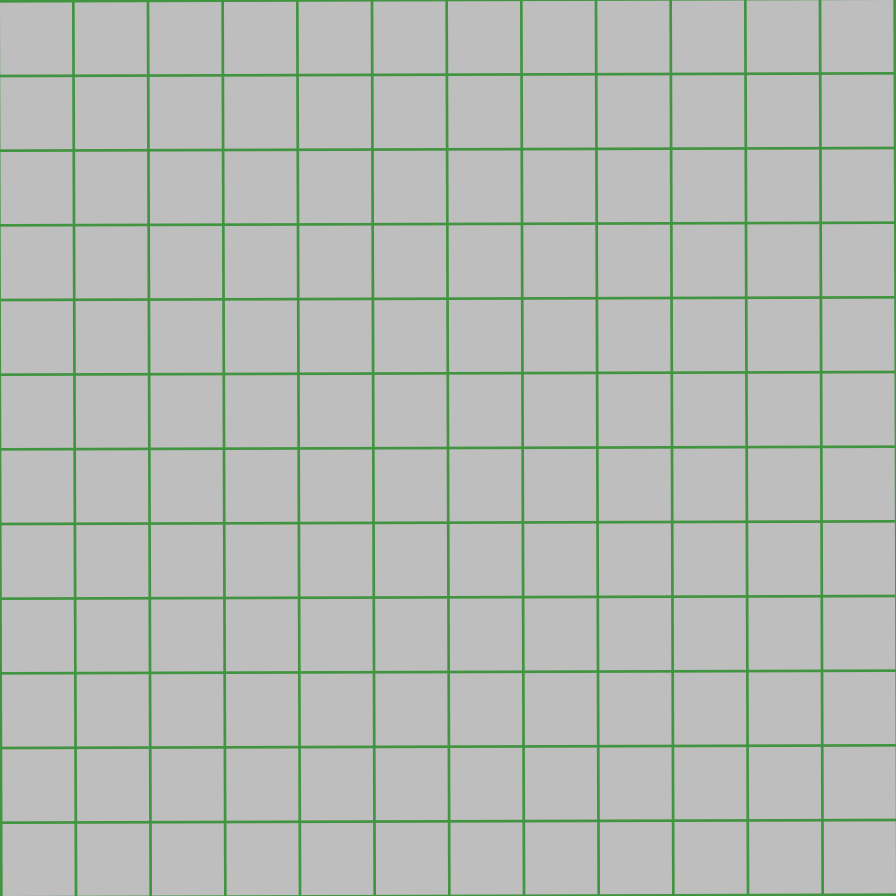
A Shadertoy shader for this pattern:

```glsl
// Square grid of thin green lines on flat grey, turned very slightly off axis.

const float CELLS = 12.0;                        // repeats across and down
const float LINE_WIDTH = 0.036;                  // as a share of one cell
const float TILT = 0.0030;                       // counterclockwise, radians
const vec3 GROUND_COLOR = vec3(0.747, 0.747, 0.747);
const vec3 LINE_COLOR = vec3(0.255, 0.580, 0.250);

mat2 rotation(float angle) {
    float c = cos(angle), s = sin(angle);
    return mat2(c, -s, s, c);
}

// Share of a pixel-wide box covered by the nearest line, for each axis.
vec2 lineCoverage(vec2 cell, float pixel) {
    vec2 offset = fract(cell + 0.5) - 0.5;
    float halfWidth = 0.5 * LINE_WIDTH;
    vec2 upper = min(offset + 0.5 * pixel, vec2(halfWidth));
    vec2 lower = max(offset - 0.5 * pixel, vec2(-halfWidth));
    return clamp((upper - lower) / pixel, 0.0, 1.0);
}

void mainImage(out vec4 fragColor, in vec2 fragCoord) {
    // Cell units, with a line crossing at the centre of the canvas
    vec2 centered = (fragCoord - 0.5 * iResolution.xy) / iResolution.y;
    vec2 cell = rotation(TILT) * centered * CELLS;
    float pixel = CELLS / iResolution.y;

    // Union of the vertical and horizontal lines
    vec2 cover = lineCoverage(cell, pixel);
    float ink = 1.0 - (1.0 - cover.x) * (1.0 - cover.y);

    fragColor = vec4(mix(GROUND_COLOR, LINE_COLOR, ink), 1.0);
}
```
